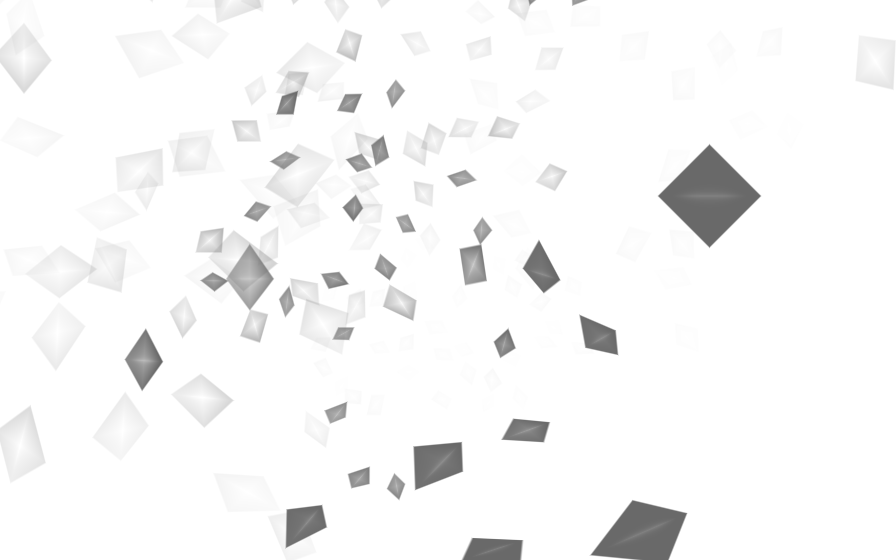
Give the GLSL for this background, as a Shadertoy shader.

```glsl
// A drifting cloud of torn grey paper shards on white, thinning out to the right.
#define INK 0.41
#define GLINT 0.16
#define JITTER 0.7
#define MAX_LEAN 0.45
#define PALE_SIZE 0.075
#define SMALL_SIZE 0.037
#define DARK_SIZE 0.030

const float TAU = 6.2832;

vec4 hash4(vec2 cell, float seed) {
    vec4 h = fract(vec4(cell.xyx, seed) * vec4(0.1031, 0.1030, 0.0973, 0.1099));
    h += dot(h, h.wzxy + 33.33);
    return fract((h.xxyz + h.yzzw) * h.zywx);
}

// Opacity of a four-cornered shard whose diagonals cross at the origin.
// reach: diagonal lengths to the right, top, left and bottom corners.
// hollow: how far the middle fades compared with the rim.
float shard(vec2 p, vec4 reach, float turn, float lean, float hollow) {
    float c = cos(turn), s = sin(turn);
    vec2 q = vec2(c * p.x + s * p.y, c * p.y - s * p.x);
    q.x -= lean * q.y;
    vec2 arm = vec2(q.x > 0.0 ? reach.x : reach.z, q.y > 0.0 ? reach.y : reach.w);
    float rim = dot(abs(q) / arm, vec2(1.0));
    float dist = (rim - 1.0) / length(1.0 / arm);
    float pixel = 1.0 / iResolution.y;
    float cover = 1.0 - smoothstep(-pixel, pixel, dist);

    // One side is denser, and a crease catches light along the long diagonal
    float tone = mix(1.0, rim * (0.8 + 0.35 * q.x / arm.x), hollow);
    float crease = exp(-abs(q.y) / (0.07 * arm.y)) * (1.0 - smoothstep(0.2, 0.8, rim));
    return cover * clamp(tone - GLINT * crease, 0.0, 1.0);
}

void paint(inout float light, float opacity) {
    light = mix(light, INK, opacity);
}

// Jittered grid of shards inside a soft ellipse (region: centre, radii).
void scatter(inout float light, vec2 p, vec4 region, float cellSize, float size,
             vec2 opacity, float hollow, float chance, float seed) {
    vec2 home = floor(p / cellSize);
    for (int j = -1; j <= 1; j++)
    for (int i = -1; i <= 1; i++) {
        vec2 cell = home + vec2(i, j);
        vec4 place = hash4(cell, seed);
        vec4 form = hash4(cell, seed + 17.0);
        vec2 centre = (cell + 0.5 + JITTER * (place.xy - 0.5)) * cellSize;
        float spread = length((centre - region.xy) / region.zw);
        float density = chance * (1.0 - smoothstep(0.55, 1.2, spread));
        if (place.z > density) continue;

        vec4 reach = size * (vec4(0.7, 0.45, 0.65, 0.45) + 0.3 * form);
        float lean = MAX_LEAN * (2.0 * form.z - 1.0);
        float strength = mix(opacity.x, opacity.y, form.w * form.w);
        paint(light, strength * shard(p - centre, reach, TAU * place.w, lean, hollow));
    }
}

// Large nearby shards that stand out from the cloud.
void foreground(inout float light, vec2 p) {
    paint(light, shard(p - vec2(1.267, 0.650), vec4(0.092), 0.0, 0.0, 0.0));
    paint(light, shard(p - vec2(1.159, 0.054), vec4(0.074, 0.060, 0.114, 0.067), 0.41, -0.10, 0.0));
    paint(light, shard(p - vec2(0.791, 0.176), vec4(0.048, 0.056, 0.071, 0.038), 0.80, -0.31, 0.1));
    paint(light, shard(p - vec2(0.884, 0.019), vec4(0.052, 0.032, 0.062, 0.036), 0.32, -1.00, 0.0));
    paint(light, shard(p - vec2(0.968, 0.510), vec4(0.034, 0.057, 0.036, 0.031), -0.30, -0.41, 0.1));
    paint(light, shard(p - vec2(1.075, 0.396), vec4(0.028, 0.056, 0.034, 0.040), 0.52, -0.25, 0.1));
    paint(light, shard(p - vec2(0.943, 0.232), vec4(0.041, 0.028, 0.050, 0.030), 0.35, -0.63, 0.2));
    paint(light, shard(p - vec2(0.553, 0.072), vec4(0.034, 0.043, 0.066, 0.032), 0.87, -0.29, 0.1));
    paint(light, shard(p - vec2(0.257, 0.356), vec4(0.034, 0.057, 0.034, 0.054), -0.06, 0.0, 0.4));
    paint(light, 0.75 * shard(p - vec2(0.446, 0.502), vec4(0.043, 0.062, 0.042, 0.056), 0.0, 0.0, 0.6));
    paint(light, 0.90 * shard(p - vec2(0.845, 0.527), vec4(0.039, 0.033, 0.039, 0.033), 1.19, 0.53, 0.5));
}

void mainImage(out vec4 fragColor, in vec2 fragCoord) {
    vec2 p = fragCoord / iResolution.y;
    p.x += 0.8 - 0.5 * iResolution.x / iResolution.y;
    float light = 1.0;

    // Faint far dust, then pale sheets on the left
    scatter(light, p, vec4(1.10, 0.72, 0.36, 0.36), 0.09, 0.043, vec2(0.01, 0.05), 0.8, 0.6, 3.0);
    scatter(light, p, vec4(0.80, 0.40, 0.30, 0.20), 0.05, 0.025, vec2(0.01, 0.05), 0.8, 0.6, 5.0);
    scatter(light, p, vec4(0.10, 0.52, 0.60, 0.75), 0.16, PALE_SIZE, vec2(0.06, 0.32), 0.9, 0.85, 11.0);
    scatter(light, p, vec4(0.30, 0.75, 0.45, 0.40), 0.14, 0.065, vec2(0.05, 0.30), 0.9, 0.6, 23.0);

    // Smaller shards crowding the upper middle
    scatter(light, p, vec4(0.68, 0.82, 0.38, 0.26), 0.08, SMALL_SIZE, vec2(0.06, 0.45), 0.8, 0.7, 31.0);
    scatter(light, p, vec4(0.52, 0.55, 0.30, 0.38), 0.10, 0.042, vec2(0.10, 0.55), 0.8, 0.6, 43.0);

    // Dark chips down the middle
    scatter(light, p, vec4(0.63, 0.54, 0.28, 0.44), 0.11, DARK_SIZE, vec2(0.75, 1.0), 0.3, 0.65, 59.0);

    foreground(light, p);
    fragColor = vec4(vec3(light), 1.0);
}
```
